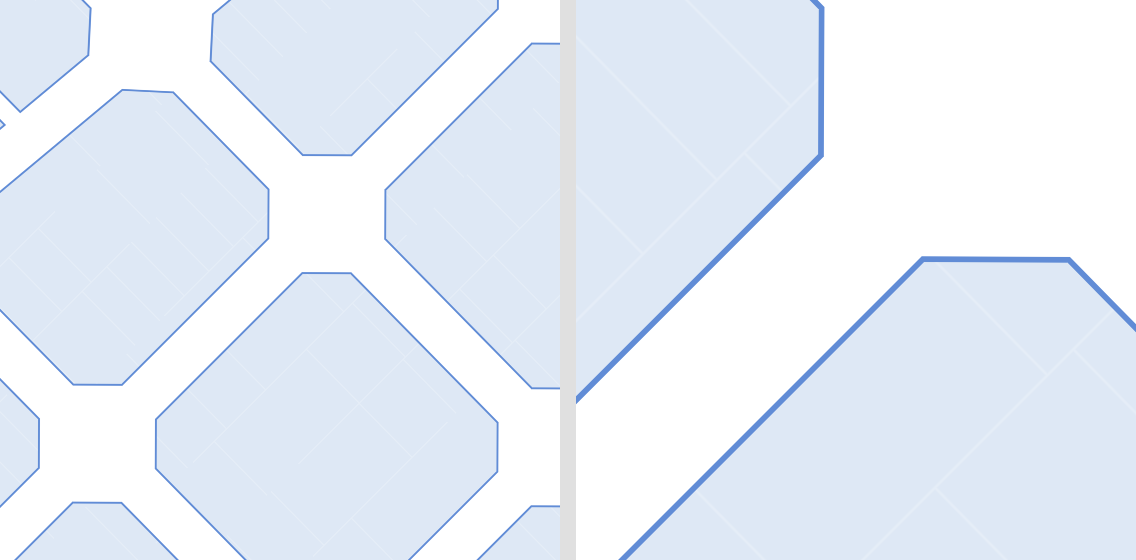
Left, the full canvas; right, a detail of the centre.
This pattern is drawn by a WebGL 1 fragment shader. Its source:

```glsl
precision highp float;
// Street map: pale blue chamfered city blocks on a diagonal grid, with faint lot lines.

uniform vec2 u_resolution;

float hash(vec2 p) {
    return fract(sin(dot(p, vec2(41.3, 289.1))) * 4375.85);
}

// Rotated axes: x runs down-right, y runs up-right, with a slight shear.
vec2 gridAxes(vec2 p) {
    vec2 g = vec2(p.x + p.y, p.x - p.y) * 0.70711;
    g.y += 0.009 * (g.x - 0.737);
    return g;
}

// Signed distance to the block outline, negative inside a block.
float blockDistance(vec2 p, vec2 g) {
    const float halfStreet = 0.0433;

    // Nearest street of each family; one oblique street replaces the first row.
    float row = max(floor((g.x - 0.6832) / 0.5837 + 0.5), 0.0);
    float oblique = dot(p, vec2(0.641, 0.768)) - 0.22;
    float toRow = min(abs(g.x - 0.6832 - row * 0.5837), abs(oblique));
    float column = floor((g.y - 0.1418) / 0.5796 + 0.5);
    float toColumn = abs(g.y - 0.1418 - column * 0.5796);

    vec2 edge = halfStreet - vec2(toRow, toColumn);
    float chamfer = (edge.x + edge.y) * 0.70711 + 0.0436;
    float d = max(max(edge.x, edge.y), chamfer);

    // Narrow alley beyond the oblique street.
    if (oblique < 0.0) d = max(d, 0.018 - abs(g.y + 0.139));
    return d;
}

// Coverage of the irregular lot boundaries: strips cut into lots.
float lotLines(vec2 g, float pixel) {
    vec2 block = floor((g - vec2(0.6832, 0.1418)) / vec2(0.5837, 0.5796));
    float s = g.x / 0.135 + hash(block);
    float strip = floor(s);
    float seam = floor(s + 0.5);
    float section = floor(g.y / 0.17 + hash(vec2(seam, block.y)));
    float keepSeam = step(0.45, hash(vec2(seam, section) + block * 7.0));
    float seamDistance = abs(s - seam) * 0.135;

    float lotWidth = mix(0.05, 0.16, hash(vec2(strip, block.y + 3.0)));
    float t = g.y / lotWidth + hash(vec2(strip, 9.0));
    float lot = floor(t + 0.5);
    float keepLot = step(0.35, hash(vec2(lot, strip + 5.0)));
    float lotDistance = abs(t - lot) * lotWidth;

    vec2 cover = 1.0 - smoothstep(0.0, 0.0012 + pixel * 0.5, vec2(seamDistance, lotDistance));
    return max(cover.x * keepSeam, cover.y * keepLot);
}

void main() {
    float size = min(u_resolution.x, u_resolution.y);
    float pixel = 1.0 / size;
    vec2 p = gl_FragCoord.xy / size;
    p.y = u_resolution.y / size - p.y;
    vec2 g = gridAxes(p);

    // Block fill with lighter lot lines.
    float d = blockDistance(p, g);
    vec3 fill = mix(vec3(0.87, 0.91, 0.96), vec3(1.0), 0.22 * lotLines(g, pixel));
    vec3 color = mix(fill, vec3(1.0), smoothstep(-0.5 * pixel, 0.5 * pixel, d));

    // Blue outline.
    float outline = 1.0 - smoothstep(-0.6 * pixel, 0.6 * pixel, abs(d) - 0.0017);
    color = mix(color, vec3(0.38, 0.55, 0.84), outline);
    gl_FragColor = vec4(color, 1.0);
}
```
